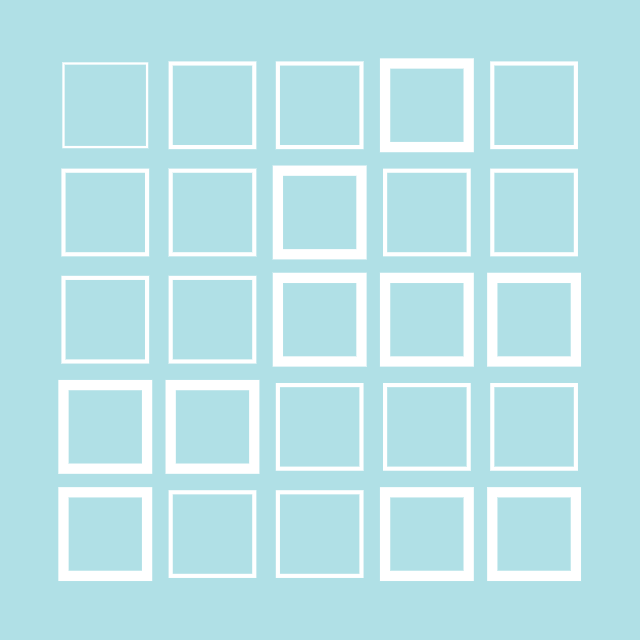
This pattern is drawn by a Shadertoy shader. Its source:

```glsl
const vec3 BACKGROUND = vec3(0.690, 0.878, 0.902);
const vec3 LINE_COLOR = vec3(1.0);

// Lengths are fractions of the canvas side
const int GRID_COUNT = 5;
const vec2 GRID_CENTER = vec2(0.4995, 0.5005);
const float PITCH = 0.1675;
const float HALF_SIDE = 0.0653;
const float HAIRLINE = 0.0036;
const float THIN_LINE = 0.0065;
const float THICK_LINE = 0.0161;

// Thick cells per row, bottom to top; bit 0 is the left column
const int THICK_ROWS[GRID_COUNT] = int[GRID_COUNT](25, 3, 28, 4, 8);
const ivec2 HAIRLINE_CELL = ivec2(0, 4);

float lineWidth(ivec2 cell) {
    if (cell == HAIRLINE_CELL) return HAIRLINE;
    bool thick = ((THICK_ROWS[cell.y] >> cell.x) & 1) == 1;
    return thick ? THICK_LINE : THIN_LINE;
}

// Distance to a square outline with mitred corners
float squareOutline(vec2 p, float halfSide, float width) {
    vec2 a = abs(p);
    return abs(max(a.x, a.y) - halfSide) - 0.5 * width;
}

void mainImage(out vec4 fragColor, in vec2 fragCoord) {
    float side = min(iResolution.x, iResolution.y);
    float pixel = 1.0 / side;
    vec2 uv = (fragCoord - 0.5 * iResolution.xy) / side + 0.5;

    // Nearest cell, clamped so the margins stay empty
    float last = float(GRID_COUNT - 1);
    vec2 grid = (uv - GRID_CENTER) / PITCH + 0.5 * last;
    vec2 cell = clamp(floor(grid + 0.5), 0.0, last);
    vec2 local = (grid - cell) * PITCH;

    // Antialiased outline
    float d = squareOutline(local, HALF_SIDE, lineWidth(ivec2(cell)));
    float coverage = clamp(0.5 - d / pixel, 0.0, 1.0);
    fragColor = vec4(mix(BACKGROUND, LINE_COLOR, coverage), 1.0);
}
```
